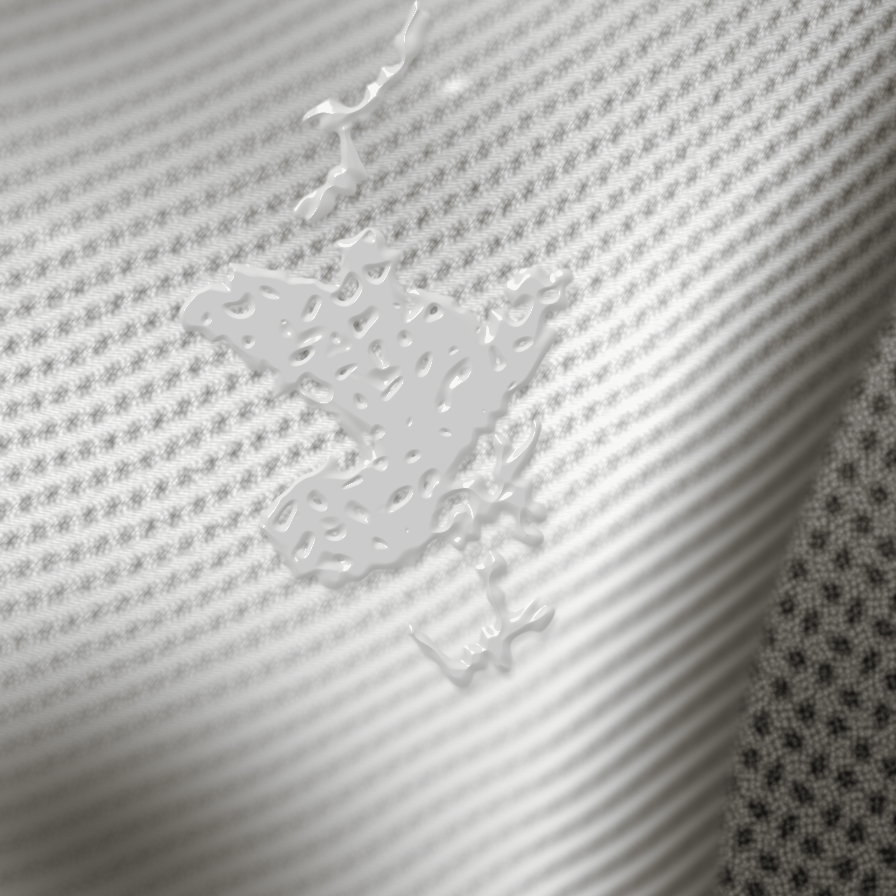
A WebGL 2 fragment shader for this texture:

```glsl
#version 300 es
precision highp float;

uniform vec2 u_resolution;
out vec4 fragColor;

const float TAU = 6.2831853;
const vec2 WEAVE = vec2(31.0, 27.0);    // cells along and across the rows
const float POCKET_DEPTH = 0.31;
const float FUZZ_SCALE = 160.0;
const float BODY_RADIUS = 0.034;
const float DRIP_RADIUS = 0.012;
const float GEL_BEVEL = 0.017;
const float GEL_RELIEF = 0.012;
const float GEL_TONE = 0.775;
const vec3 HALF_LIGHT = vec3(-0.28, 0.46, 0.84);
const vec3 WARM_SHADE = vec3(1.02, 0.97, 0.89);
const vec3 COOL_LIGHT = vec3(0.998, 1.0, 0.996);

// Centre lines of the thick pool and of its thin runs
const vec4 BODY[12] = vec4[12](
  vec4(0.235, 0.655, 0.340, 0.590), vec4(0.340, 0.590, 0.450, 0.530),
  vec4(0.270, 0.675, 0.420, 0.645), vec4(0.410, 0.710, 0.425, 0.630),
  vec4(0.400, 0.610, 0.510, 0.620), vec4(0.600, 0.670, 0.560, 0.590),
  vec4(0.560, 0.590, 0.480, 0.495), vec4(0.450, 0.540, 0.460, 0.435),
  vec4(0.325, 0.435, 0.450, 0.465), vec4(0.335, 0.395, 0.425, 0.395),
  vec4(0.490, 0.640, 0.460, 0.540), vec4(0.480, 0.510, 0.450, 0.410));
const vec4 DRIPS[12] = vec4[12](
  vec4(0.470, 0.985, 0.425, 0.890), vec4(0.425, 0.890, 0.348, 0.865),
  vec4(0.390, 0.855, 0.385, 0.800), vec4(0.385, 0.800, 0.342, 0.760),
  vec4(0.300, 0.410, 0.370, 0.355), vec4(0.370, 0.355, 0.520, 0.425),
  vec4(0.520, 0.405, 0.595, 0.510), vec4(0.550, 0.365, 0.560, 0.260),
  vec4(0.465, 0.290, 0.510, 0.250), vec4(0.510, 0.250, 0.610, 0.320),
  vec4(0.490, 0.460, 0.600, 0.430), vec4(0.560, 0.500, 0.590, 0.400));

vec2 hash2(vec2 cell) {
  vec2 q = vec2(dot(cell, vec2(127.1, 311.7)), dot(cell, vec2(269.5, 183.3)));
  return fract(sin(q) * 43758.5);
}

float cellular(vec2 p) {
  vec2 id = floor(p), f = fract(p);
  float nearest = 1.5;
  for (int y = -1; y <= 1; y++)
    for (int x = -1; x <= 1; x++) {
      vec2 o = vec2(x, y);
      nearest = min(nearest, length(o + hash2(id + o) - f));
    }
  return nearest;
}

float spot(vec2 p, vec2 centre, vec2 size) {
  vec2 q = (p - centre) / size;
  return exp(-dot(q, q));
}

float smoothMin(float a, float b, float k) {
  float h = max(k - abs(a - b), 0.0) / k;
  return min(a, b) - 0.25 * h * h * k;
}

float strokes(vec4 lines[12], vec2 p, float blend) {
  float d = 1.0;
  for (int i = 0; i < 12; i++) {
    vec2 a = p - lines[i].xy, b = lines[i].zw - lines[i].xy;
    float t = clamp(dot(a, b) / dot(b, b), 0.0, 1.0);
    d = smoothMin(d, length(a - b * t), blend);
  }
  return d;
}

// Rows that climb more steeply toward the right
vec2 weaveCoords(vec2 p) {
  p += 0.003 * sin(p.yx * vec2(23.0, 19.0) + 2.0 * sin(p * 11.0));
  return vec2(p.x + 0.42 * p.y, p.y - 0.34 * p.x - 0.25 * p.x * p.x) * WEAVE;
}

float gelHeight(vec2 p) {
  vec2 warp = sin(p.yx * vec2(91.0, 103.0) + 2.0 * sin(p * 47.0));
  vec2 q = p + 0.005 * warp;
  float body = strokes(BODY, q, 0.02) - BODY_RADIUS - 0.007 * warp.x * warp.y;
  // Openings over the pockets of the weave, closed before the cell border
  vec2 w = weaveCoords(q) * vec2(0.74, 0.84);
  float size = mix(-0.08, 0.30, sqrt(hash2(floor(w)).x));
  size -= 0.35 * spot(p, vec2(0.525, 0.53), vec2(0.05, 0.06));
  float reach = length((fract(w) - 0.5) * vec2(0.86, 1.05));
  float filled = smoothstep(size - 0.12, size + 0.12, reach);
  float drip = strokes(DRIPS, q, 0.014) - DRIP_RADIUS - 0.006 * warp.x * warp.y;
  float pool = smoothstep(0.0, 1.0, (0.003 - body) / GEL_BEVEL) * filled;
  float run = smoothstep(0.0, 1.0, (0.003 - drip) / GEL_BEVEL);
  return pool + run - pool * run;
}

void main() {
  vec2 p = gl_FragCoord.xy / u_resolution;
  vec2 w = weaveCoords(p);
  float blur = smoothstep(0.08, 0.42, abs(p.y - 0.53 - 0.05 * p.x - 0.38 * p.x * p.x));
  blur = max(blur, 0.8 * spot(p, vec2(0.80, 0.50), vec2(0.15, 0.25)));
  float fuzz = cellular(p * FUZZ_SCALE) - 0.45;

  // Broad light over the folds
  float tone = 0.88;
  tone -= 0.28 * spot(p, vec2(0.0, 1.05), vec2(0.55, 0.28));
  tone -= 0.46 * spot(p, vec2(0.06, 0.08), vec2(0.27, 0.19));
  tone -= 0.22 * spot(p, vec2(0.25, -0.03), vec2(0.25, 0.14));
  tone -= 0.14 * spot(p, vec2(1.0, 1.0), vec2(0.25, 0.15));
  tone -= 0.09 * spot(p, vec2(0.45, 0.78), vec2(0.22, 0.14));
  tone += 0.07 * spot(p, vec2(0.70, 0.58), vec2(0.13, 0.25));

  // Waffle weave: ridges, pockets, twisted threads
  float row = 0.5 - 0.5 * cos(TAU * w.y);
  float column = 0.5 - 0.5 * cos(TAU * (w.x + 0.12 * sin(TAU * w.y)));
  float pocket = row * mix(mix(0.25, 1.0, column), 0.60, blur * 0.8);
  float thread = sin(TAU * (4.0 * w.x + 1.3 * sin(TAU * w.y))) * sin(TAU * 2.0 * w.y + 1.0);
  float cloth = tone * (1.05 - POCKET_DEPTH * mix(1.0, 0.55, blur) * pocket);
  cloth += (0.035 * thread - 0.18 * fuzz * (0.4 + row)) * (1.0 - 0.92 * blur);

  // Shadowed flank, serrated by the ridges
  float flank = p.x - (0.735 + 0.10 * p.y + 0.26 * p.y * p.y) + 0.036 * (row - 0.5);
  float shade = smoothstep(-0.17, 0.08, flank);
  cloth *= mix(1.0, 0.34, shade);

  // Open net on the far fold: staggered holes crossed by fine strands
  float edge = p.x - (0.80 + 0.08 * p.y + 0.34 * p.y * p.y);
  vec2 m = vec2(p.x + 0.22 * p.y, p.y - 0.30 * p.x) * vec2(19.0, 16.0);
  m += 0.06 * sin(m.yx * 5.0);
  float holes = smoothstep(-0.25, 0.85, cos(TAU * m.x) * cos(TAU * m.y));
  float strands = cos(TAU * 3.0 * (m.x + m.y)) * cos(TAU * 3.0 * (m.x - m.y));
  float mesh = 0.37 - 0.19 * holes + 0.05 * strands - 0.15 * fuzz;
  mesh += 0.09 * smoothstep(0.2, 0.65, p.y) + 0.05 * exp(-abs(edge) * 45.0);
  mesh -= 0.05 * smoothstep(0.5, 0.0, p.y);
  cloth = mix(cloth, mesh, smoothstep(-0.014, 0.018, edge));

  // Glossy gel with a soft contact shadow
  const vec2 STEP = vec2(0.0015, 0.0);
  float h = gelHeight(p);
  vec2 slope = vec2(gelHeight(p + STEP.xy), gelHeight(p + STEP.yx)) - h;
  vec3 normal = normalize(vec3(-slope * GEL_RELIEF / STEP.x, 1.0));
  float gloss = pow(max(dot(normal, normalize(HALF_LIGHT)), 0.0), 36.0);
  float gel = GEL_TONE + 0.14 * dot(normal.xy, vec2(-0.4, 0.9)) + 0.02 * h;
  gel += 0.22 * smoothstep(0.25, 0.85, gloss);
  cloth *= 1.0 - 0.14 * gelHeight(p + vec2(-0.004, 0.009));
  float value = mix(cloth, gel, smoothstep(0.02, 0.35, h));

  // Stray wet glints
  value += 0.16 * spot(p, vec2(0.505, 0.905), vec2(0.016, 0.011));
  value += 0.07 * spot(p, vec2(0.055, 0.735), vec2(0.035, 0.014));

  value = clamp(value, 0.08, 0.97);
  fragColor = vec4(value * mix(WARM_SHADE, COOL_LIGHT, smoothstep(0.2, 0.75, value)), 1.0);
}
```
